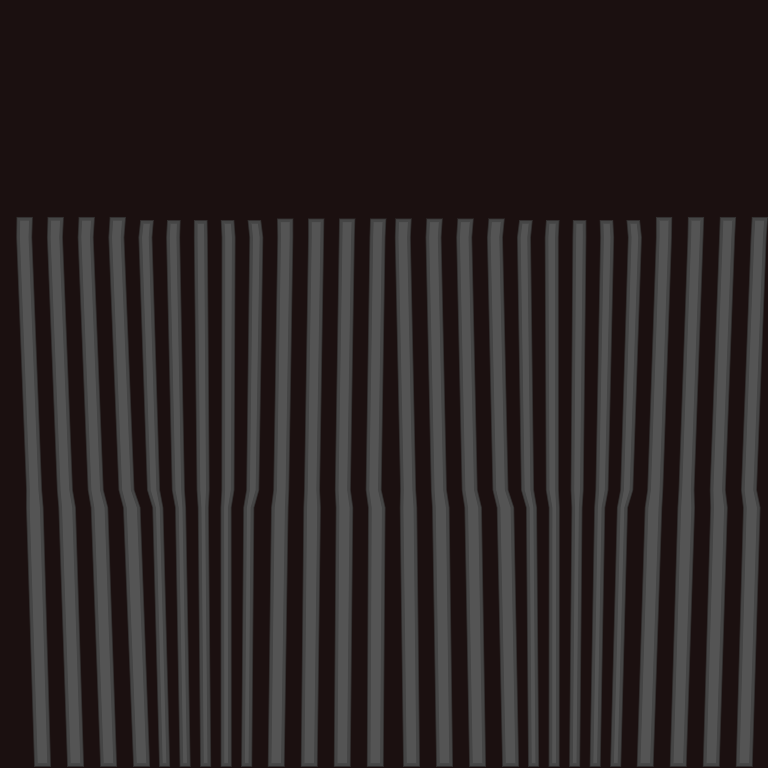
Reproduce this pattern procedurally as a Shadertoy shader.

```glsl
float ramp(float a, float b, float y) {
    return clamp((y - a) / (b - a), 0.0, 1.0);
}

// Blends five profiles along the height, from the base to the top
vec4 profile(float y, vec4 base, vec4 belowBend, vec4 aboveBend, vec4 neck, vec4 top) {
    vec4 v = mix(base, belowBend, ramp(0.0, 0.339, y));
    v = mix(v, aboveBend, ramp(0.339, 0.362, y));
    v = mix(v, neck, ramp(0.362, 0.691, y));
    return mix(v, top, ramp(0.691, 0.716, y));
}

// Signed distance to the nearest slat of both groups
float slats(vec2 p) {
    // Gaps: narrow, left joint, right joint, wide
    vec4 gap = profile(p.y,
        vec4(0.0267, 0.0299, 0.0384, 0.0430),
        vec4(0.0296, 0.0339, 0.0404, 0.0421),
        vec4(0.0323, 0.0352, 0.0371, 0.0401),
        vec4(0.0361, 0.0378, 0.0378, 0.0400),
        vec4(0.0348, 0.0384, 0.0404, 0.0404));
    // Half widths: narrow, wide
    vec2 halfWidth = profile(p.y,
        vec4(0.0072, 0.0110, 0, 0),
        vec4(0.0072, 0.0114, 0, 0),
        vec4(0.0085, 0.0104, 0, 0),
        vec4(0.0091, 0.0104, 0, 0),
        vec4(0.0088, 0.0106, 0, 0)).xy;
    float spread = mix(0.2402, 0.2467, p.y / 0.716);
    float d = 1.0;

    for (float side = -1.0; side < 1.5; side += 2.0) {
        for (float k = -6.0; k < 6.5; k++) {
            float n = abs(k);
            float isWide = step(2.5, n);
            float outer = step(0.5, k * side);
            float joint = k < 0.0 ? gap.y : gap.z;
            float stretch = 1.0 + 0.04 * p.y * outer * step(0.0, side);
            float offset = min(n, 2.0) * gap.x + isWide * joint
                         + max(n - 3.0, 0.0) * gap.w * stretch;
            float x = 0.508 + side * spread + sign(k) * offset;
            float top = mix(0.7135, mix(0.7155, 0.7175, outer), isWide);
            float across = abs(p.x - x) - mix(halfWidth.x, halfWidth.y, isWide);
            d = min(d, max(across, max(p.y - top, 0.0015 - p.y)));
        }
    }
    return d;
}

void mainImage(out vec4 fragColor, in vec2 fragCoord) {
    vec2 uv = fragCoord / iResolution.xy;
    float aa = 0.6 / iResolution.y;
    float d = slats(uv);

    // Dark rim, shaded flank and lighter core
    vec3 color = vec3(0.105, 0.063, 0.061);
    color = mix(color, vec3(0.19, 0.18, 0.18), smoothstep(aa, -aa, d));
    color = mix(color, vec3(0.27), smoothstep(aa, -aa, d + 0.0011));
    color = mix(color, vec3(0.33), smoothstep(aa, -aa, d + 0.0048));
    fragColor = vec4(color, 1.0);
}
```
